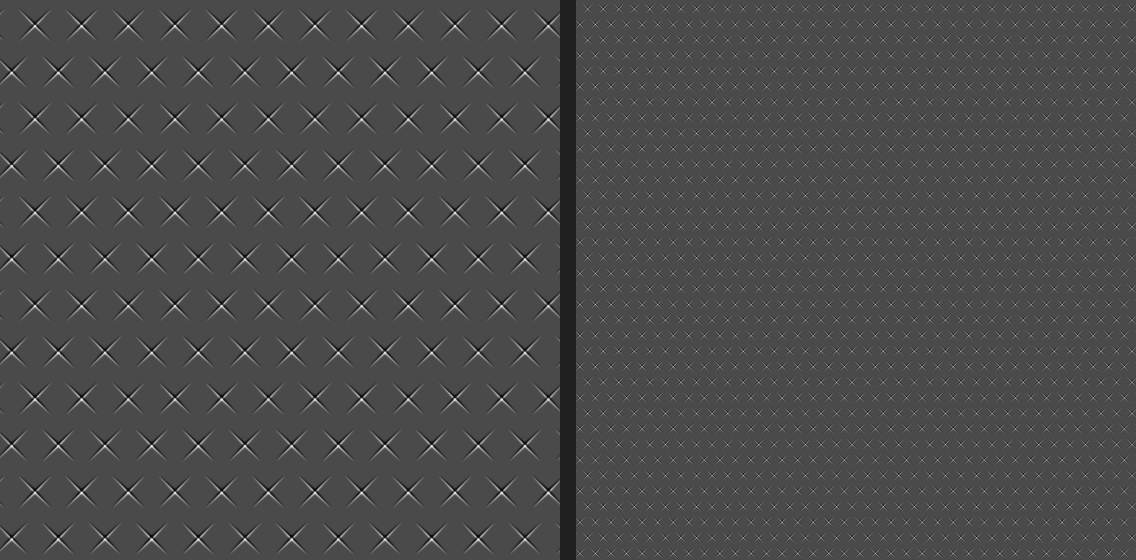
Left: one tile. Right: repeated 3 by 3.
Give the GLSL for this pattern, as a WebGL 1 fragment shader.

```glsl
precision highp float;

uniform vec2 u_resolution;

const float REPEATS = 12.0;

float hash(vec2 p) {
    vec3 q = fract(p.xyx * vec3(0.1031, 0.1137, 0.0973));
    q += dot(q, q.yzx + 19.19);
    return fract((q.x + q.y) * q.z);
}

// Signed relief of one tapered groove: lit below, shaded above
float groove(float along, float side, float pixel) {
    float taper = clamp(1.0 - abs(along) / 0.49, 0.0, 1.0);
    float width = max(mix(0.013, 0.021, taper), 0.75 * pixel);
    float x = side / width;
    return -x * exp(0.5 - 0.5 * x * x) * pow(taper, 0.85);
}

void main() {
    vec2 grid = gl_FragCoord.xy / u_resolution * REPEATS;
    float pixel = REPEATS / min(u_resolution.x, u_resolution.y);

    // Staggered rows: every second row shifts by half a cell
    grid.y -= 0.47;
    float row = floor(grid.y + 0.5);
    grid.x -= 0.25 + 0.5 * mod(row, 2.0);
    vec2 cell = vec2(floor(grid.x + 0.5), row);
    vec2 local = grid - cell;

    // Two diagonal grooves crossing at the cell centre
    vec2 diagonal = vec2(local.x + local.y, local.y - local.x) * 0.7071;
    float relief = groove(diagonal.x, diagonal.y, pixel)
                 + groove(diagonal.y, diagonal.x, pixel);

    // Slight difference in depth between marks, wrapping at the edges
    relief *= 0.94 + 0.12 * hash(mod(cell, REPEATS));

    float highlight = 0.48 * max(relief, 0.0);
    float shadow = 0.24 * max(-relief, 0.0);
    float shade = clamp(0.29 + highlight - shadow, 0.05, 0.88);
    gl_FragColor = vec4(vec3(shade), 1.0);
}
```
